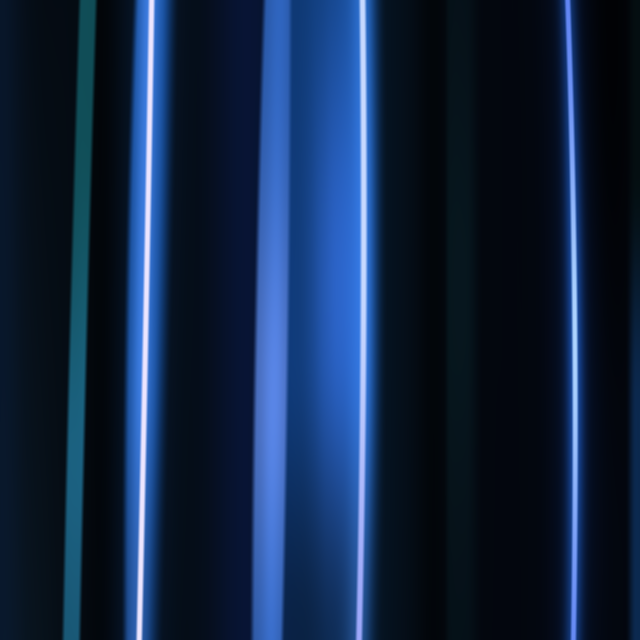
Write a three.js fragment shader that draws this background.

```glsl
varying vec2 vUv;

// Quadratic curve through its values at the bottom, middle and top
float bend(float y, float bottom, float middle, float top) {
  float t = 2.0 * y - 1.0;
  return middle + 0.5 * (top - bottom) * t + (0.5 * (top + bottom) - middle) * t * t;
}

float bell(float x, float center, float width) {
  float d = (x - center) / width;
  return exp(-d * d);
}

// Strip with separate softness on each side
float strip(float x, float left, float right, float softLeft, float softRight) {
  float rise = smoothstep(left - softLeft, left + softLeft, x);
  return rise * (1.0 - smoothstep(right - softRight, right + softRight, x));
}

float filament(float x, float center, float halfWidth) {
  return 1.0 - smoothstep(halfWidth * 0.25, halfWidth * 1.35, abs(x - center));
}

// Faint vertical folds from layered sines
float folds(vec2 p) {
  float sum = 0.0;
  float weight = 0.5;
  float frequency = 47.0;
  for (int i = 0; i < 4; i++) {
    sum += weight * sin(frequency * (p.x + 0.02 * p.y) + 1.7 * float(i));
    frequency *= 1.83;
    weight *= 0.55;
  }
  return sum;
}

vec3 backdrop(vec2 p) {
  vec3 color = mix(vec3(0.018, 0.045, 0.075), vec3(0.012, 0.025, 0.055), smoothstep(0.6, 0.8, p.x));
  color += vec3(0.012, 0.04, 0.085) * bell(p.x, 0.0, 0.035);
  color += vec3(0.012, 0.025, 0.03) * bell(p.x, 0.05, 0.05) * (1.0 - p.y);
  color += vec3(0.012, 0.035, 0.13) * bell(p.x, 0.385, 0.055);
  color *= 1.0 - 0.6 * bell(p.x, 0.16, 0.03);
  color *= 1.0 - 0.5 * bell(p.x, 0.675, 0.025);
  color *= 1.0 - 0.7 * bell(p.x, 0.95, 0.045) * smoothstep(0.1, 0.9, p.y);
  return color;
}

void main() {
  float x = vUv.x;
  float y = vUv.y;
  vec3 color = backdrop(vUv);

  // Teal ribbon
  float tealCenter = bend(y, 0.112, 0.1235, 0.138);
  float teal = strip(x, tealCenter - 0.0135, tealCenter + 0.0125, 0.004, 0.004);
  vec3 tealColor = mix(vec3(0.11, 0.39, 0.52), vec3(0.07, 0.34, 0.38), smoothstep(0.2, 0.8, y));
  color = mix(color, tealColor, teal * (0.85 + 0.15 * bell(y, 0.35, 0.3)));

  // Halo around the left filament
  float leftLine = bend(y, 0.2175, 0.228, 0.237);
  float haloLeft = bend(y, 0.195, 0.1985, 0.212);
  float haloRight = bend(y, 0.242, 0.256, 0.267);
  float haloPower = 0.7 + 0.3 * smoothstep(0.0, 0.45, y);
  float halo = strip(x, haloLeft, haloRight, 0.006, 0.014);
  color += vec3(0.05, 0.2, 0.41) * halo * haloPower;
  color += vec3(0.16, 0.2, 0.3) * halo * bell(x, leftLine - 0.004, 0.018) * haloPower;
  color += vec3(0.01, 0.05, 0.11) * bell(x, leftLine, 0.045);

  // Wide glow between the ribbon and the central filament
  float ribbonLeft = bend(y, 0.394, 0.4, 0.413);
  float ribbonRight = bend(y, 0.441, 0.45, 0.454);
  float centerLine = bend(y, 0.561, 0.568, 0.5665);
  float curtain = strip(x, ribbonRight - 0.01, centerLine + 0.022, 0.008, 0.016);
  float curtainPower = 0.45 + 0.55 * smoothstep(0.0, 0.45, y);
  color += vec3(0.035, 0.17, 0.36) * curtain * curtainPower;
  color += vec3(0.115, 0.15, 0.3) * curtain * bell(x, 0.528, 0.043) * bell(y, 0.55, 0.42);
  color += vec3(0.09, 0.14, 0.22) * curtain * bell(x, centerLine, 0.02);
  color += vec3(0.005, 0.04, 0.075) * bell(x, centerLine, 0.065);

  // Blue ribbon
  float ribbon = strip(x, ribbonLeft, ribbonRight, 0.005, 0.0045);
  vec3 ribbonColor = mix(vec3(0.18, 0.39, 0.74), vec3(0.34, 0.51, 0.88), bell(y, 0.38, 0.32));
  float ribbonShade = 0.84 + 0.16 * bell(x, mix(ribbonLeft, ribbonRight, 0.6), 0.017);
  color = mix(color, ribbonColor * ribbonShade, ribbon);

  // Dim teal ribbon and the right margin
  float dimTeal = strip(x, 0.698, 0.742, 0.005, 0.014);
  color += vec3(0.012, 0.055, 0.055) * dimTeal * (0.55 + 0.45 * bell(y, 0.55, 0.35));
  float margin = smoothstep(0.977, 0.994, x);
  vec3 marginColor = mix(vec3(0.045, 0.16, 0.31), vec3(0.015, 0.055, 0.065), smoothstep(0.35, 0.75, y));
  color = mix(color, marginColor, margin);

  // Halo around the right filament
  float rightLine = bend(y, 0.896, 0.898, 0.887);
  float rightPower = 0.65 + 0.35 * bell(y, 0.45, 0.4);
  color += vec3(0.08, 0.24, 0.5) * bell(x, rightLine, 0.013) * rightPower;
  color += vec3(0.01, 0.05, 0.13) * bell(x, rightLine, 0.034) * rightPower;

  color *= 1.0 + 0.035 * folds(vUv);

  // Bright filament cores
  vec3 centerColor = mix(vec3(0.62, 0.66, 0.98), vec3(0.78, 0.85, 1.0), smoothstep(0.0, 0.6, y));
  vec3 rightColor = mix(vec3(0.36, 0.5, 0.95), vec3(0.68, 0.83, 1.0), bell(y, 0.47, 0.32));
  color = mix(color, vec3(0.93, 0.9, 1.0), filament(x, leftLine, 0.0052));
  color = mix(color, centerColor, filament(x, centerLine, 0.0056));
  color = mix(color, rightColor, filament(x, rightLine, 0.0048));

  gl_FragColor = vec4(color, 1.0);
}
```
